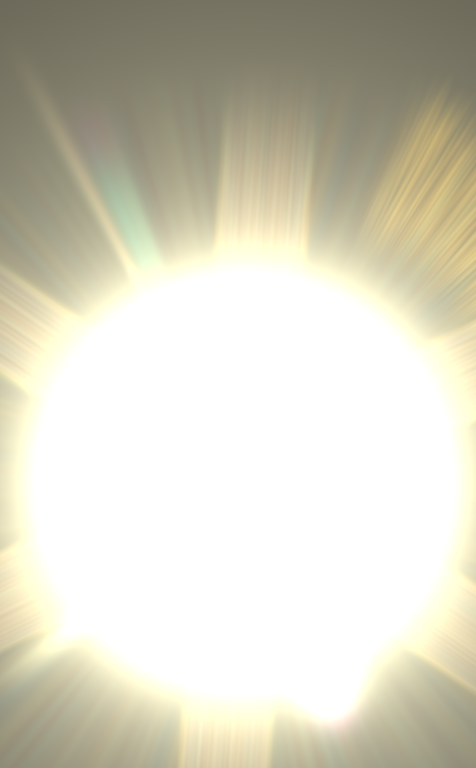
Give the GLSL for this background, as a Shadertoy shader.

```glsl
// Overexposed sun in a hazy grey sky, with lens streaks, coloured rays and a small flare.
#define SUN_CENTER vec2(0.008, -0.129)
#define SUN_RADIUS 0.265
#define HAZE_TINT vec3(1.0, 0.978, 0.83)
#define BAND_TILT 4.0
#define BAND_HALF_WIDTH 0.057
#define BAND_COLOR vec3(0.125, 0.095, 0.065)
#define GOLD_COLOR vec3(0.24, 0.17, 0.025)
#define PRISM_COLOR vec3(0.03, 0.115, 0.09)
#define FLARE_CENTER vec2(0.118, -0.390)

vec2 hashGradient(vec2 cell) {
    vec2 h = vec2(dot(cell, vec2(127.1, 311.7)), dot(cell, vec2(269.5, 183.3)));
    return 2.0 * fract(sin(h) * 43758.55) - 1.0;
}

// Gradient noise, roughly -0.7 to 0.7
float noise(vec2 p) {
    vec2 i = floor(p), f = fract(p);
    vec2 u = f * f * f * (f * (f * 6.0 - 15.0) + 10.0);
    vec2 e = vec2(0.0, 1.0);
    float low = mix(dot(hashGradient(i), f),
                    dot(hashGradient(i + e.yx), f - e.yx), u.x);
    float high = mix(dot(hashGradient(i + e.xy), f - e.xy),
                     dot(hashGradient(i + e.yy), f - e.yy), u.x);
    return mix(low, high, u.y);
}

// Soft window between two limits
float window(float x, float low, float high, float soft) {
    return smoothstep(low - soft, low + soft, x) * (1.0 - smoothstep(high - soft, high + soft, x));
}

// Soft peak around a value
float peak(float x, float center, float width) {
    float t = (x - center) / width;
    return exp(-t * t);
}

// Three streaked bands crossing the sun, sixty degrees apart
vec3 crossBands(vec2 q, float dist) {
    vec3 sum = vec3(0.0);
    for (int k = 0; k < 3; k++) {
        float t = radians(BAND_TILT + 60.0 * float(k));
        vec2 axis = vec2(sin(t), cos(t));
        float along = dot(q, axis);
        float across = dot(q, vec2(axis.y, -axis.x));
        float body = window(across, -BAND_HALF_WIDTH, BAND_HALF_WIDTH, 0.007);
        float streak = 1.0 + 0.6 * noise(vec2(across * 190.0, along * 3.0 + 17.0 * float(k)));
        float rim = peak(abs(across), BAND_HALF_WIDTH, 0.006);
        sum += BAND_COLOR * body * streak + vec3(0.045, 0.035, 0.0) * rim;
    }
    return sum * (1.0 - smoothstep(0.36, 0.56, dist));
}

// Golden fan of fine streaks at the upper right
vec3 goldenFan(float angle, float dist) {
    float ragged = 0.55 + 0.04 * noise(vec2(angle * 0.8, 3.0));
    float shape = window(angle, 25.0, 58.0, 3.5) * window(dist, 0.37, ragged, 0.045);
    float fine = noise(vec2(angle * 1.7, dist * 8.0));
    float broad = noise(vec2(angle * 0.45, dist * 5.0 + 9.0));
    return GOLD_COLOR * shape * max(0.0, 0.75 + 0.75 * fine + 0.5 * broad);
}

// Narrow ray with a prismatic wedge beside it at the upper left
vec3 prismRay(float angle, float dist) {
    float ray = peak(angle, -27.8, 1.3) * (1.0 - smoothstep(0.38, 0.68, dist));
    float wedge = window(angle, -26.3, -20.5, 1.6) * window(dist, 0.28, 0.44, 0.065);
    float violet = peak(angle, -23.5, 3.5) * peak(dist, 0.49, 0.045);
    return vec3(0.17, 0.145, 0.09) * ray + PRISM_COLOR * wedge + vec3(0.035, 0.0, 0.03) * violet;
}

// Faint tinted rays all around
vec3 faintRays(vec2 dir, float dist) {
    float a = noise(dir * 13.0), b = noise(dir * 29.0 + 5.0);
    vec3 tint = vec3(0.07, 0.035, -0.01) * a + vec3(0.01, 0.045, 0.04) * b;
    return tint * window(dist, 0.31, 0.51, 0.06);
}

void mainImage(out vec4 fragColor, in vec2 fragCoord) {
    vec2 p = (fragCoord - 0.5 * iResolution.xy) / iResolution.y;
    vec2 q = p - SUN_CENTER;
    float dist = max(length(q), 0.0001);
    float angle = degrees(atan(q.x, q.y));

    // Wide haze and tight halo
    float edge = max(dist - SUN_RADIUS, 0.0);
    float light = 0.30 + 0.53 * exp(-edge / 0.30) + 0.45 * exp(-edge / 0.05);
    vec3 color = light * HAZE_TINT;

    // Rays fade in outside the disk
    vec3 rays = crossBands(q, dist) + goldenFan(angle, dist)
              + prismRay(angle, dist) + faintRays(q / dist, dist);
    color += rays * smoothstep(0.25, 0.32, dist);

    // Warm ray at the lower left
    float warmRay = peak(angle, -130.0, 3.2) * (1.0 - smoothstep(0.27, 0.45, dist));
    color += vec3(0.30, 0.29, 0.20) * warmRay;

    // Small flare on the lower rim, with a pink fringe
    float flare = length((p - FLARE_CENTER) * vec2(1.0, 0.85));
    color += vec3(0.55, 0.53, 0.52) * exp(-pow(flare / 0.038, 2.0));
    color += vec3(0.08, 0.0, 0.08) * peak(length(p - FLARE_CENTER - vec2(0.012, -0.04)), 0.0, 0.025);

    // Clipped white core
    color = mix(color, vec3(1.0), 1.0 - smoothstep(0.24, 0.295, dist));
    fragColor = vec4(clamp(color, 0.0, 1.0), 1.0);
}
```
